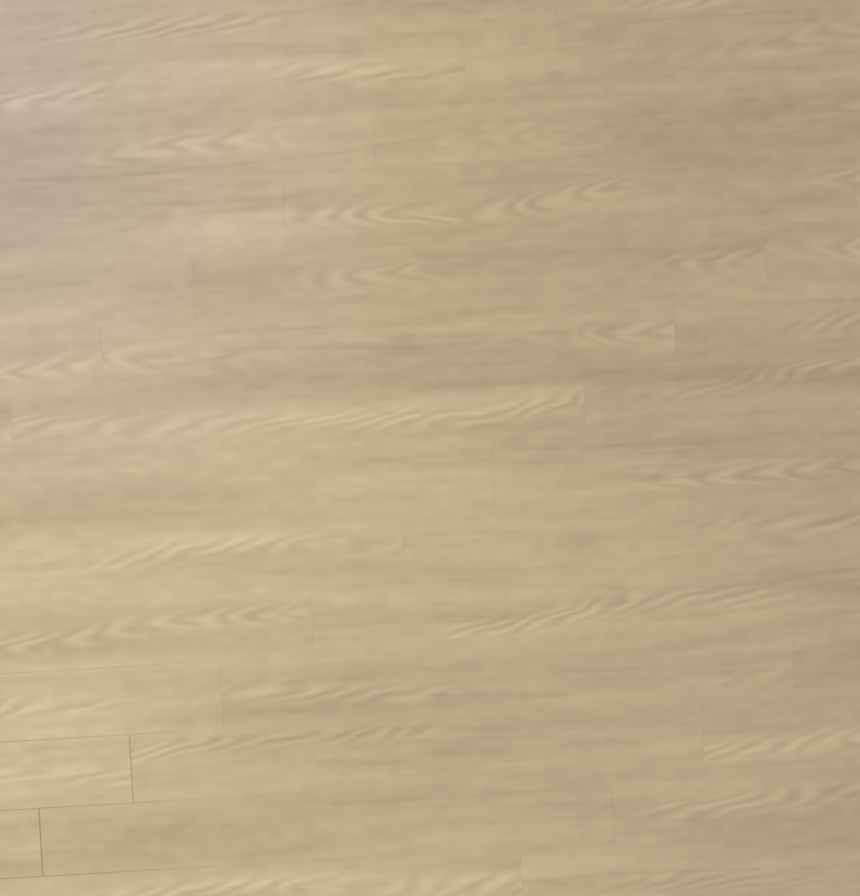
Write a Shadertoy shader that draws this texture.

```glsl
const float ROW_HEIGHT = 0.0763;
const float PLANK_LENGTH = 0.638;
const float ROW_SHIFT = 0.101;   // stair step of the end joints
const float TILT = 0.058;        // rows rise slightly to the right
const float SEAM_WIDTH = 0.0014;

const vec3 GOLDEN = vec3(0.812, 0.72, 0.588);
const vec3 GREYED = vec3(0.74, 0.67, 0.593);
const vec3 SHADED = vec3(0.695, 0.613, 0.492);
const vec3 SEAM = vec3(0.53, 0.44, 0.33);

float hash(vec2 p) {
    return fract(sin(dot(p, vec2(127.1, 311.7))) * 43758.545);
}

float noise(vec2 p) {
    vec2 i = floor(p), f = fract(p);
    f = f * f * (3.0 - 2.0 * f);
    return mix(mix(hash(i), hash(i + vec2(1, 0)), f.x),
               mix(hash(i + vec2(0, 1)), hash(i + vec2(1, 1)), f.x), f.y);
}

// Fractal noise centred on zero
float fbm(vec2 p) {
    float sum = -0.47, amplitude = 0.5;
    for (int i = 0; i < 4; i++) {
        sum += amplitude * noise(p);
        p = p * vec2(2.1, 1.9) + 17.3;
        amplitude *= 0.5;
    }
    return sum;
}

// Long streaks along the boards with a few narrow dark veins
float fibres(vec2 p, float seed) {
    p.y += 0.022 * (noise(p * vec2(3.0, 9.0) + seed) - 0.5);
    float broad = fbm(p * vec2(2.4, 32.0) + seed);
    float vein = abs(fbm(p * vec2(2.0, 26.0) + seed + 31.0));
    return broad - 0.28 * exp(-vein * vein / 0.0012) * noise(p * vec2(4.0, 12.0) + seed);
}

// Short pores and soft mottling
float pores(vec2 p) {
    float dashes = noise(p * vec2(28.0, 190.0)) + noise(p * vec2(55.0, 130.0) + 7.0);
    return 0.5 * dashes - 0.5 + 0.6 * (noise(p * vec2(75.0, 95.0) + 23.0) - 0.5);
}

// Slanted or arched growth rings in a wandering band of the plank
float flares(vec2 p, float seed) {
    float wander = noise(vec2(p.x * 4.0, seed)) - 0.5;
    float d = p.y - ROW_HEIGHT * (0.5 * wander + 0.4 * (hash(vec2(seed, 3.0)) - 0.5));
    float arch = sqrt(d * d + 0.00001);
    float slant = mix(d, arch, step(0.6, hash(vec2(seed, 8.0))));
    float warp = noise(p * vec2(11.0, 40.0) + seed) + 0.4 * noise(p * vec2(30.0, 90.0));
    float rings = sin((p.x - 3.2 * slant) * 135.0 + 10.0 * warp);
    float band = exp(-d * d / 0.00012);
    float patches = smoothstep(0.3, 0.7, noise(vec2(p.x * 5.0, seed + 40.0)));
    return band * patches * (0.75 * rings + 0.25);
}

float lineMask(float distance, float halfWidth, float pixel) {
    return 1.0 - smoothstep(halfWidth - pixel, halfWidth + pixel, abs(distance));
}

// Warm light at the lower left, cool sheen at the upper left
vec3 lighting(vec2 q) {
    vec3 color = mix(GOLDEN, SHADED, smoothstep(-0.2, 1.15, q.x + 0.1 * q.y));
    float sheen = smoothstep(0.35, 0.8, q.y) * (1.0 - smoothstep(0.0, 0.5, q.x));
    return mix(color, GREYED, 0.9 * sheen);
}

void mainImage(out vec4 fragColor, in vec2 fragCoord) {
    vec2 p = fragCoord / iResolution.y;
    vec2 q = fragCoord / iResolution.xy;
    float pixel = 1.0 / iResolution.y;

    // Rows and staggered planks
    float height = p.y - TILT * p.x - 0.0191;
    float row = floor(height / ROW_HEIGHT);
    float across = height - (row + 0.5) * ROW_HEIGHT;
    float along = p.x + TILT * across - 0.0456 - ROW_SHIFT * row;
    float plank = floor(along / PLANK_LENGTH);
    float fromJoint = along - PLANK_LENGTH * round(along / PLANK_LENGTH);
    float fromRow = 0.5 * ROW_HEIGHT - abs(across);
    float seed = 50.0 * hash(vec2(plank, row) + 5.0);

    // Wood tone: plank grain fades at its long edges so rows blend together
    float inside = smoothstep(0.0, 0.016, fromRow);
    vec2 board = vec2(p.x, across);
    float shared = fibres(vec2(p.x, height), 3.0);
    float grain = fibres(board, seed);
    float tone = 0.012 * (hash(vec2(row, plank) + 9.0) - 0.5);
    float cloud = noise(p * vec2(3.0, 8.0)) - 0.5;
    float shade = 0.12 * shared + inside * (0.13 * grain + 0.062 * flares(board, seed));
    shade += 0.048 * pores(vec2(p.x, height)) + tone + 0.035 * cloud + 0.008;
    vec3 color = lighting(q) * (1.0 + shade * vec3(0.9, 1.0, 1.12));

    // Seams, clearest in the lower left corner
    float clarity = 1.0 - smoothstep(0.08, 0.45, length(q * vec2(1.2, 1.0)));
    float joint = lineMask(fromJoint, SEAM_WIDTH * 0.5, pixel);
    float edge = lineMask(fromRow, SEAM_WIDTH * 0.5, pixel);
    float seam = max(joint * (0.07 + 0.5 * clarity), edge * (0.015 + 0.28 * clarity));
    color = mix(color, SEAM, seam);

    fragColor = vec4(color, 1.0);
}
```
